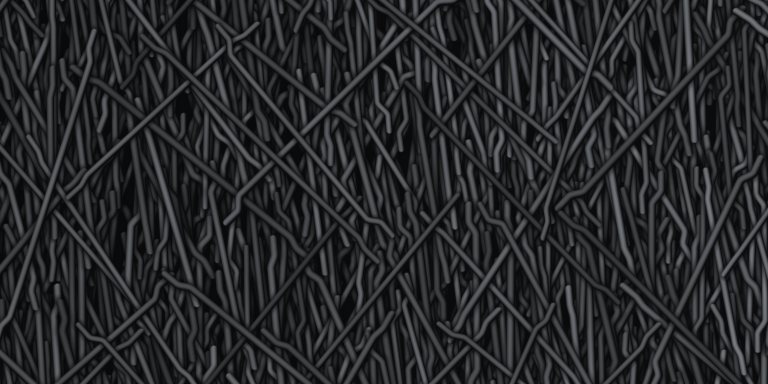
Give the GLSL for this texture, as a WebGL 1 fragment shader.

```glsl
precision highp float;
// Draws a dense heap of dark steel fibres with hooked ends, mostly upright, crossed by long diagonals.
uniform vec2 u_resolution;

float hash(vec3 p) {
  p = fract(p * vec3(0.1031, 0.1130, 0.0973));
  p += dot(p, p.yzx + 33.33);
  return fract((p.x + p.y) * p.z);
}

// Signed sideways offset (x) and distance (y) to a fibre along the y axis with kinked ends.
vec2 fibre(vec2 p, float halfLength, float tilt, float hook) {
  float t = clamp((abs(p.y) - halfLength + 0.078) / 0.042, 0.0, 1.0);
  float centre = tilt * p.y + hook * t * t * (3.0 - 2.0 * t);
  float slope = tilt + sign(p.y) * hook * 6.0 * t * (1.0 - t) / 0.042;
  float side = (p.x - centre) / sqrt(1.0 + slope * slope);
  return vec2(side, length(vec2(side, max(abs(p.y) - halfLength, 0.0))));
}

// Paints one sheet of roughly parallel fibres over the colour below.
vec3 paintLayer(vec3 color, vec2 uv, float layer, float angle, vec2 cell, float keep, float depth) {
  vec2 along = vec2(sin(angle), cos(angle));
  vec2 across = vec2(along.y, -along.x);
  vec2 q = vec2(dot(uv, across), dot(uv, along)) + 3.0 * hash(vec3(layer, 5.0, 9.0));
  float pixel = 1.0 / u_resolution.y;
  float light = 0.35 * dot(across, vec2(-0.5, 0.85));

  for (int i = -1; i <= 1; i++) {
    float column = floor(q.x / cell.x) + float(i);
    float y = q.y / cell.y + hash(vec3(column, layer, 1.0));
    vec3 id = vec3(column, floor(y), layer * 7.0);
    if (hash(id + 0.5) > keep) continue;

    float jitter = 0.6 * (hash(id + 11.0) - 0.5);
    vec2 p = vec2(q.x - (column + 0.5 + jitter) * cell.x, (fract(y) - 0.5) * cell.y);
    float halfLength = cell.y * mix(0.31, 0.445, hash(id + 23.0));
    float tilt = 0.28 * (hash(id + 37.0) - 0.5);
    float hook = 0.056 * (hash(id + 41.0) - 0.5);
    float radius = mix(0.0085, 0.0112, hash(id + 53.0));
    vec2 d = fibre(p, halfLength, tilt, hook);

    // Soft contact shadow
    float shadow = 1.0 - smoothstep(0.6 * radius, 2.6 * radius, d.y);
    color = mix(color, vec3(0.033, 0.035, 0.041), 0.62 * shadow);

    // Round body with a matt highlight
    float n = d.x / radius - light;
    float body = pow(max(1.0 - n * n, 0.0), 1.3);
    float tone = mix(0.55, 1.12, hash(id + 67.0)) * depth;
    tone *= 0.93 + 0.07 * sin(p.y * 17.0 + 40.0 * tilt);
    vec3 steel = vec3(0.97, 1.0, 1.045) * (0.045 + 0.37 * body * tone);
    float mask = 1.0 - smoothstep(-pixel, pixel, d.y - radius);
    color = mix(color, steel, mask);
  }
  return color;
}

void main() {
  vec2 uv = gl_FragCoord.xy / u_resolution.y;
  vec3 color = vec3(0.04, 0.042, 0.05);

  // Upright bulk of the heap, from the bottom up
  for (int i = 0; i < 28; i++) {
    float layer = float(i);
    float spread = 2.0 * hash(vec3(layer, 3.0, 17.0)) - 1.0;
    float angle = 0.16 * spread + 0.3 * spread * spread * spread;
    float depth = mix(0.65, 1.0, layer / 27.0);
    color = paintLayer(color, uv, layer, angle, vec2(0.1, 0.62), 0.72, depth);
  }

  // Sparse long diagonals on top
  for (int i = 0; i < 7; i++) {
    float layer = 40.0 + float(i);
    float side = mod(layer, 2.0) * 2.0 - 1.0;
    float angle = side * mix(0.4, 1.15, hash(vec3(layer, 8.0, 2.0)));
    color = paintLayer(color, uv, layer, angle, vec2(0.38, 0.98), 0.62, 0.92);
  }

  // Slightly brighter towards the right
  color *= mix(0.92, 1.1, gl_FragCoord.x / u_resolution.x);
  gl_FragColor = vec4(color, 1.0);
}
```
